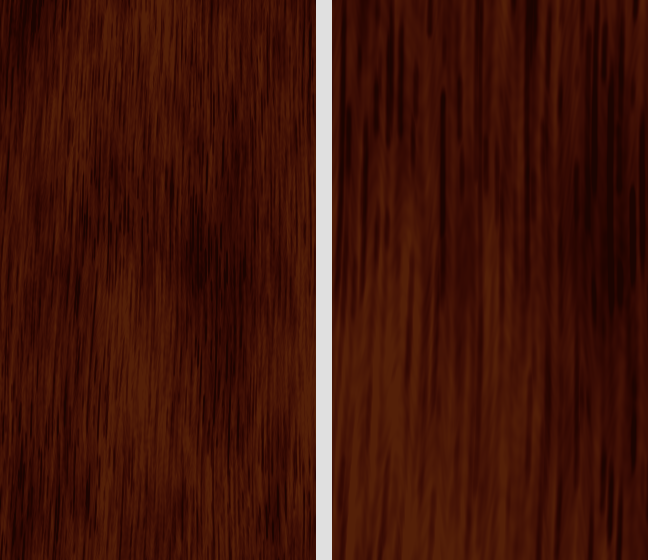
Left, the full canvas; right, a detail of the centre.
Reproduce this texture procedurally as a Shadertoy shader.

```glsl
// Dark reddish-brown wood with upright grain. Stretched gradient noise makes
// broad shading, bands and fibres; jittered columns carry thin dark pores.
// The summed tone is turned into colour by a smooth curve.

#define BASE_TONE 0.70
#define GLOW 0.20
#define PATCHES 0.52
#define BANDS 0.32
#define FIBRES 0.46
#define FINE_FIBRES 0.50
#define PORES 0.66
#define PORE_HALF_WIDTH 0.0027
#define LEAN 0.05
#define WAVER 0.008

float hash(vec2 cell) {
    vec3 q = fract(cell.xyx * 0.1031);
    q += dot(q, q.yzx + 33.33);
    return fract((q.x + q.y) * q.z);
}

float cornerSlope(vec2 cell, vec2 offset) {
    float angle = 6.2832 * hash(cell);
    return dot(vec2(cos(angle), sin(angle)), offset);
}

// Gradient noise, roughly -0.7 to 0.7
float noise(vec2 p) {
    vec2 cell = floor(p);
    vec2 f = p - cell;
    vec2 blend = f * f * f * (f * (f * 6.0 - 15.0) + 10.0);
    vec2 e = vec2(1.0, 0.0);
    float low = mix(cornerSlope(cell, f), cornerSlope(cell + e.xy, f - e.xy), blend.x);
    float high = mix(cornerSlope(cell + e.yx, f - e.yx),
                     cornerSlope(cell + e.xx, f - e.xx), blend.x);
    return mix(low, high, blend.y);
}

// Bends the grain slightly: it leans on the left and wavers everywhere
vec2 grainSpace(vec2 p) {
    float leaning = 1.0 - smoothstep(0.1, 0.5, p.x);
    vec2 g = p;
    g.x -= LEAN * leaning * (p.y - 0.5);
    g.x += WAVER * noise(p * vec2(5.0, 3.0) + 31.0);
    return g + 3.0;
}

// Fibres, with their ends staggered so that no rows line up
float fibres(vec2 g) {
    g.y += 0.09 * noise(g * vec2(61.0, 2.0) + 57.0);
    float tone = FIBRES * noise(g * vec2(149.0, 5.0) + 23.0);
    tone += FINE_FIBRES * noise(g * vec2(223.0, 11.0) + 37.0);
    return tone + 0.22 * noise(g * vec2(241.0, 83.0) + 91.0);
}

// One thin broken line per column, tapering towards the ends of each dash
float poreLayer(vec2 g, float columns, float dashes, float seed) {
    float column = floor(g.x * columns);
    float centre = 0.3 + 0.4 * hash(vec2(column, seed));
    float away = abs(fract(g.x * columns) - centre) / columns;
    float shift = 40.0 * hash(vec2(seed, column));
    float along = noise(vec2(column * 5.37 + seed, g.y * dashes + shift));
    float strength = smoothstep(0.02, 0.26, along);
    float halfWidth = PORE_HALF_WIDTH * (0.6 + 0.4 * strength);
    return strength * (1.0 - smoothstep(0.15 * halfWidth, halfWidth, away));
}

// Three sizes of pores, denser in some places
float pores(vec2 g) {
    float density = 0.9 + 1.1 * noise(g * vec2(9.0, 4.0) + 83.0);
    float lines = poreLayer(g, 71.0, 7.0, 13.0);
    lines = max(lines, poreLayer(g, 97.0, 12.0, 29.0));
    lines = max(lines, 0.7 * poreLayer(g, 113.0, 19.0, 43.0));
    return density * lines;
}

// Broad light and shade, with a lighter column left of the middle
float shading(vec2 p) {
    float fromColumn = (p.x - 0.23) / 0.13;
    float tone = GLOW * exp(-fromColumn * fromColumn) - 0.06;
    tone += PATCHES * noise(p * vec2(6.3, 2.7) + 11.0);
    return tone - 0.4 * smoothstep(0.15, 0.6, noise(p * vec2(13.0, 5.5) + 71.0));
}

vec3 woodColour(float tone) {
    float t = clamp(tone, -0.2, 1.12);
    return vec3(0.14 + 0.17 * t,
                0.018 + 0.03 * t + 0.06 * t * t,
                0.002 + 0.026 * max(t, 0.0));
}

void mainImage(out vec4 fragColor, in vec2 fragCoord) {
    vec2 p = fragCoord / iResolution.y;
    vec2 g = grainSpace(p);

    float tone = BASE_TONE + shading(p);
    tone += BANDS * noise(g * vec2(27.0, 1.3) + 5.0);
    tone += fibres(g);
    tone -= PORES * pores(g);

    fragColor = vec4(woodColour(tone), 1.0);
}
```
